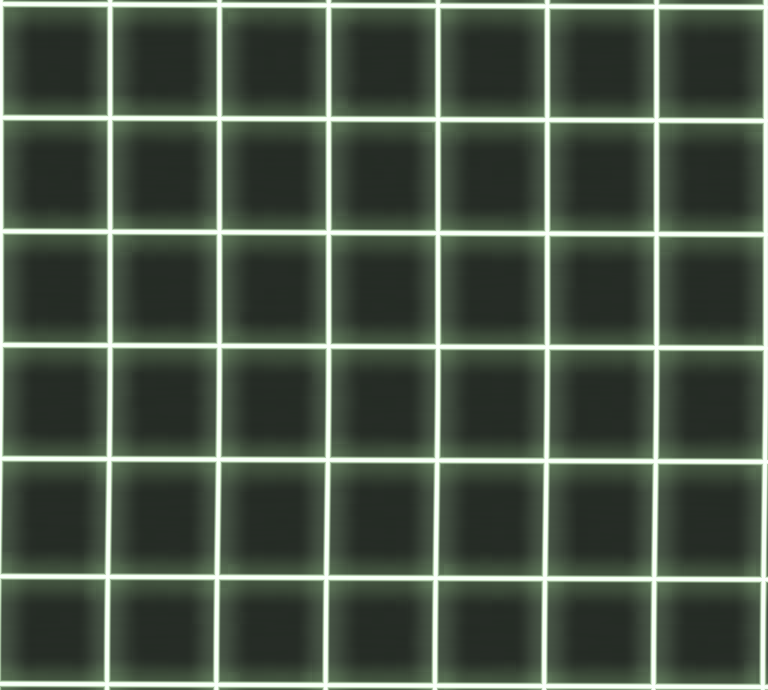
Write a Shadertoy shader that draws this pattern.

```glsl
// Dark green tiles parted by thin, pale glowing lines, seven across and six down.
// A slightly warped grid gives the distance to the nearest line on each axis; these
// distances shape the soft glow, the bright line cores and the faint blocky wear.

const vec2 PITCH = vec2(0.1584, 0.1647);     // tile size, canvas height = 1
const vec2 GRID_START = vec2(0.0012, 0.0058);
const float BLOCKS = 57.5;                   // wear blocks per canvas height

const vec3 TILE_DARK = vec3(0.147, 0.172, 0.147);
const vec3 GLOW_SIDE = vec3(0.125, 0.150, 0.120);
const vec3 GLOW_FLAT = vec3(0.112, 0.152, 0.098);
const vec3 LINE_RIM = vec3(0.84, 0.96, 0.81);
const vec3 LINE_CORE = vec3(0.98, 1.00, 0.98);

vec2 hashGradient(vec2 cell) {
    vec2 h = vec2(dot(cell, vec2(127.1, 311.7)), dot(cell, vec2(269.5, 183.3)));
    return 2.0 * fract(sin(h) * 43758.5) - 1.0;
}

float gradientNoise(vec2 p) {
    vec2 i = floor(p), f = fract(p);
    vec2 u = f * f * f * (f * (f * 6.0 - 15.0) + 10.0);
    vec2 e = vec2(1.0, 0.0);
    float low = mix(dot(hashGradient(i), f),
                    dot(hashGradient(i + e.xy), f - e.xy), u.x);
    float high = mix(dot(hashGradient(i + e.yx), f - e.yx),
                     dot(hashGradient(i + e.xx), f - e.xx), u.x);
    return mix(low, high, u.y);
}

// Tilts the rows, leans the columns and stretches the fifth row.
vec2 warpGrid(vec2 p) {
    float lean = 0.0045 * smoothstep(0.5, 1.0, p.y);
    float tilt = 0.0042 * p.x;
    float stretch = 0.006 * smoothstep(0.67, 0.835, p.y)
                  - 0.009 * smoothstep(0.835, 0.99, p.y);
    return p + vec2(lean, -tilt - stretch);
}

// Glow across one tile, t from 0 to 1, with its own reach from either side.
float edgeGlow(float t, float reachStart, float reachEnd) {
    return 1.0 - smoothstep(0.02, reachStart, t)
         + 1.0 - smoothstep(0.02, reachEnd, 1.0 - t);
}

float lineCover(float dist, float inner, float outer, float pixel) {
    float halfSoft = 0.5 * max(outer - inner, 1.5 * pixel);
    float middle = 0.5 * (inner + outer);
    return 1.0 - smoothstep(middle - halfSoft, middle + halfSoft, dist);
}

vec3 tileColour(vec2 tile, vec2 p) {
    vec2 block = floor(p * BLOCKS) + 0.5;
    float wear = gradientNoise(block * 0.73);
    float bands = gradientNoise(vec2(p.x * 9.0, p.y * 150.0));

    // Uneven reach steps the inner border of the glow.
    float shift = 0.025 * wear;
    float side = edgeGlow(tile.x, 0.32 + shift, 0.28 + shift);
    float flatGlow = edgeGlow(tile.y, 0.29 + shift, 0.26 + shift);
    float corner = side * flatGlow;

    vec3 colour = TILE_DARK + GLOW_SIDE * side + GLOW_FLAT * flatGlow;
    colour -= 0.03 * corner;
    colour *= 1.0 + 0.10 * wear * (0.2 + corner) + 0.025 * bands;
    return colour;
}

void mainImage(out vec4 fragColor, in vec2 fragCoord) {
    float pixel = 1.0 / iResolution.y;
    vec2 p = fragCoord * pixel;
    p.y = 1.0 - p.y;                         // rows count from the top

    vec2 grid = (warpGrid(p) - GRID_START) / PITCH;
    vec2 tile = fract(grid);
    vec2 lineDist = min(tile, 1.0 - tile) * PITCH;
    float dist = min(lineDist.x, lineDist.y);

    vec3 colour = tileColour(tile, p);
    colour = mix(colour, LINE_RIM, lineCover(dist, 0.0020, 0.0064, pixel));
    colour = mix(colour, LINE_CORE, lineCover(dist, 0.0017, 0.0034, pixel));
    fragColor = vec4(colour, 1.0);
}
```
